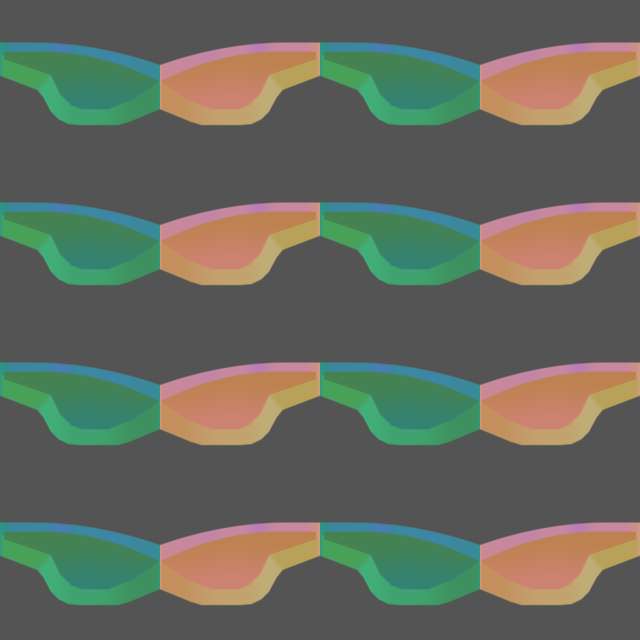
Reproduce this texture map procedurally as a three.js fragment shader.

```glsl
varying vec2 vUv;

const vec2 REPEATS = vec2(2.0, 4.0);
const float ROW_TOP = 0.2656;
const float SOFT = 0.006;
const vec3 BACKGROUND = vec3(0.33);

float ramp(float u, float from, float to, float rise) {
  return rise * clamp((u - from) / (to - from), 0.0, 1.0);
}

float fill(float dist) {
  return smoothstep(-SOFT, SOFT, dist);
}

float bump(float u, float center, float radius) {
  return 1.0 - smoothstep(0.0, radius, abs(u - center));
}

// Upper edges: flat, then bending down
float archedEdge(float u, float start, float height, float bend) {
  float t = max(u - start, 0.0);
  return height + bend * t * t;
}

// Lower edges: chains of straight facets
float rimBottom(float u) {
  return 0.208 + ramp(u, 0.0, 0.234, 0.089) + ramp(u, 0.234, 0.271, 0.047)
    + ramp(u, 0.271, 0.318, 0.088) + ramp(u, 0.318, 0.365, 0.047)
    + ramp(u, 0.365, 0.427, 0.031) + ramp(u, 0.427, 0.495, 0.006)
    + ramp(u, 0.74, 0.81, -0.021) + ramp(u, 0.81, 1.0, -0.078);
}

float lensBottom(float u) {
  return 0.104 + ramp(u, 0.026, 0.318, 0.099) + ramp(u, 0.318, 0.375, 0.12)
    + ramp(u, 0.375, 0.443, 0.068) + ramp(u, 0.443, 0.51, 0.026)
    + ramp(u, 0.677, 0.833, -0.063) + ramp(u, 0.833, 0.99, -0.104);
}

// Vertical gap turned into distance by the local slope
float slopeDistance(float gap, float before, float after, float span) {
  float slope = (after - before) / span;
  return gap / sqrt(1.0 + slope * slope);
}

vec3 upperRimColor(float u) {
  vec3 color = mix(vec3(0.20, 0.56, 0.54), vec3(0.235, 0.53, 0.63), smoothstep(0.02, 0.1, u));
  float patches = max(bump(u, 0.38, 0.1), 0.4 * bump(u, 0.69, 0.08));
  color = mix(color, vec3(0.28, 0.49, 0.71), patches);
  return mix(color, vec3(0.22, 0.54, 0.59), smoothstep(0.8, 1.0, u));
}

vec3 lowerRimColor(float u, float v) {
  float fold = smoothstep(0.47, 0.53, u + 0.9 * v);
  vec3 color = mix(vec3(0.26, 0.68, 0.47), vec3(0.25, 0.635, 0.43), smoothstep(0.3, 0.5, u));
  color = mix(color, vec3(0.24, 0.57, 0.37), smoothstep(0.6, 0.88, u));
  return mix(vec3(0.28, 0.63, 0.35), color, fold);
}

vec3 lensColor(float u, float v) {
  float depth = smoothstep(0.05, 0.43, v - 0.12 * abs(u - 0.55));
  return mix(vec3(0.27, 0.51, 0.31), vec3(0.20, 0.51, 0.46), depth);
}

void main() {
  // Mirrored half cells: u runs outward to inward, v runs down
  vec2 cell = vec2(vUv.x, 1.0 - vUv.y) * REPEATS;
  float u = 1.0 - abs(2.0 * fract(cell.x) - 1.0);
  u = min(2.0 * fract(cell.x), 2.0 - 2.0 * fract(cell.x));
  float v = fract(cell.y) - ROW_TOP;
  float warm = 1.0 - smoothstep(-0.012, 0.012, sin(6.283185 * cell.x));

  // Outline and inner lens
  float lensTop = archedEdge(u, 0.25, 0.057, 0.33);
  float lensLow = lensBottom(u);
  float rimLow = slopeDistance(rimBottom(u) - v, rimBottom(u - SOFT), rimBottom(u + SOFT), 2.0 * SOFT);
  float lensLowDist = slopeDistance(lensLow - v, lensBottom(u - SOFT), lensBottom(u + SOFT), 2.0 * SOFT);
  float body = fill(min(v - archedEdge(u, 0.2, 0.0, 0.22), rimLow));
  float lens = fill(min(min(v - lensTop, lensLowDist), min(u - 0.026, 0.988 - u)));

  // Shading of rim, lens and end seams
  float lower = fill(v - 0.5 * (lensTop + lensLow));
  vec3 color = mix(upperRimColor(u), lowerRimColor(u, v), lower);
  color = mix(color, lensColor(u, v), lens);
  float seam = max(1.0 - fill(u - 0.014), fill(u - 0.992));
  color = mix(color, vec3(0.17, 0.60, 0.52), 0.85 * seam);

  // The mirrored half flips its red channel
  color.r = mix(color.r, 1.01 - color.r, warm);
  gl_FragColor = vec4(mix(BACKGROUND, color, body), 1.0);
}
```
